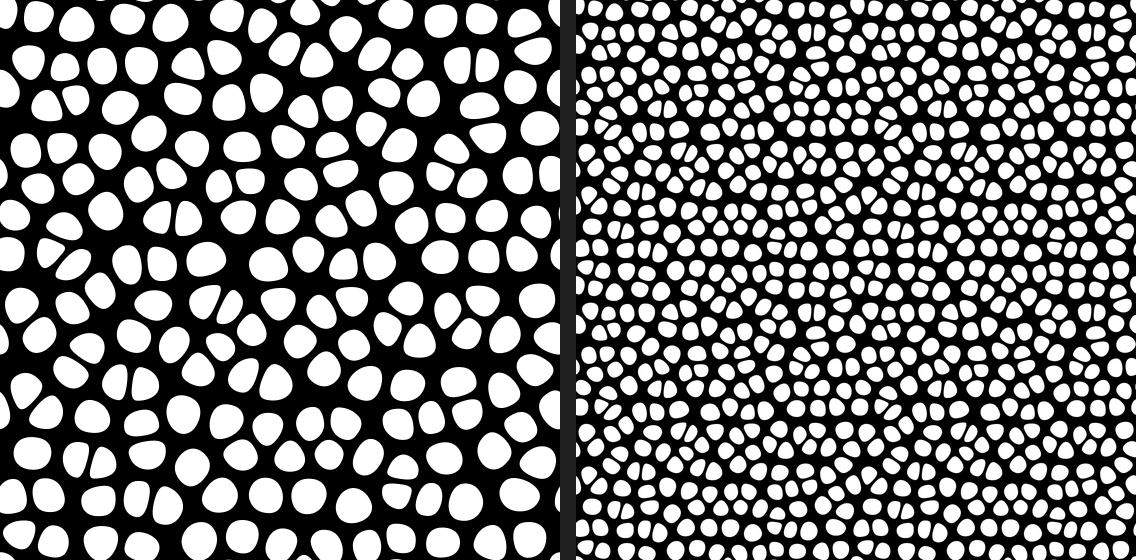
Left: one tile. Right: repeated 2 by 2.
This pattern is drawn by a Shadertoy shader. Its source:

```glsl
const vec2 GRID = vec2(13.0, 14.0);   // pebbles per side; an even row count keeps the stagger periodic
const float SCATTER = 0.37;           // seed displacement, in grid cells
const float HALF_GAP = 0.0045;        // half of the narrowest joint, in canvas units
const float ROUNDNESS = 3.0;          // lower exponents give rounder pebbles
const vec3 JOINT_COLOR = vec3(0.0);
const vec3 PEBBLE_COLOR = vec3(1.0);

vec2 hash22(vec2 p) {
    vec3 q = fract(p.xyx * vec3(0.1031, 0.1030, 0.0973));
    q += dot(q, q.yzx + 33.33);
    return fract((q.xx + q.yz) * q.zy);
}

// Seed position in canvas units; the hash wraps around the grid.
vec2 seedPoint(vec2 cell, vec2 grid, float scatter) {
    vec2 rnd = hash22(mod(cell, grid) + 7.0);
    float angle = 6.28318 * rnd.x;
    vec2 offset = scatter * sqrt(rnd.y) * vec2(cos(angle), sin(angle));
    float stagger = 0.5 * mod(cell.y, 2.0);
    return (cell + 0.5 + vec2(stagger, 0.0) + offset) / grid;
}

vec2 nearestCell(vec2 uv, vec2 grid, float scatter) {
    vec2 home = floor(uv * grid);
    vec2 best = home;
    float bestDist = 1e9;
    for (int y = -2; y <= 2; y++)
    for (int x = -2; x <= 2; x++) {
        vec2 cell = home + vec2(x, y);
        vec2 d = seedPoint(cell, grid, scatter) - uv;
        float dist = dot(d, d);
        if (dist < bestDist) {
            bestDist = dist;
            best = cell;
        }
    }
    return best;
}

// Approximate signed distance to a rounded Voronoi cell, positive inside.
// Each neighbour adds a power of the progress towards its shared border.
float pebbleDistance(vec2 uv, vec2 cell, vec2 grid, float scatter, float halfGap, float power) {
    vec2 center = seedPoint(cell, grid, scatter);
    vec2 slope = vec2(0.0);
    float sum = 1e-6;
    for (int y = -2; y <= 2; y++)
    for (int x = -2; x <= 2; x++) {
        if (x == 0 && y == 0) continue;
        vec2 toOther = seedPoint(cell + vec2(x, y), grid, scatter) - center;
        float span = length(toOther);
        vec2 normal = toOther / span;
        float border = max(0.5 * span - halfGap, 0.25 * span);
        float t = max(dot(uv - center, normal) / border, 0.0);
        float weight = pow(t, power - 1.0);
        sum += weight * t;
        slope += weight * normal / border;
    }
    float gauge = pow(sum, 1.0 / power);
    float gradient = length(slope) * gauge / sum;
    return (1.0 - gauge) / max(gradient, 1.0);
}

void mainImage(out vec4 fragColor, in vec2 fragCoord) {
    vec2 uv = fragCoord / iResolution.xy;
    float pixel = 1.0 / min(iResolution.x, iResolution.y);

    vec2 cell = nearestCell(uv, GRID, SCATTER);
    float dist = pebbleDistance(uv, cell, GRID, SCATTER, HALF_GAP, ROUNDNESS);

    // One-pixel edge coverage
    float coverage = clamp(dist / pixel + 0.5, 0.0, 1.0);
    fragColor = vec4(mix(JOINT_COLOR, PEBBLE_COLOR, coverage), 1.0);
}
```
